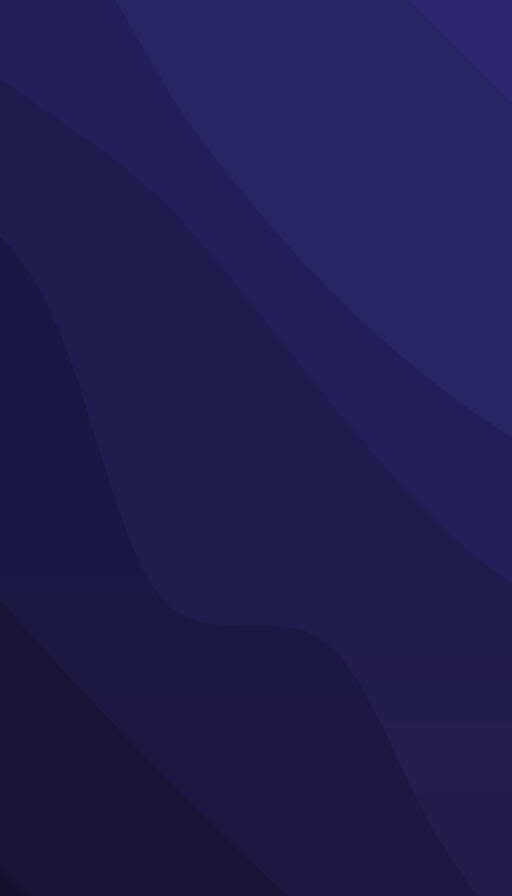
Reproduce this background procedurally as a Shadertoy shader.

```glsl
// Layered indigo waves descending diagonally from a bright upper right to a dark lower left.

#define CORNER_GLOW  vec3(0.180, 0.150, 0.440)
#define UPPER_WAVE   vec3(0.160, 0.142, 0.394)
#define RIBBON       vec3(0.140, 0.118, 0.357)
#define MIDDLE_WAVE  vec3(0.124, 0.111, 0.308)
#define LOWER_WAVE   vec3(0.102, 0.090, 0.268)
#define DARK_SLOPE   vec3(0.100, 0.080, 0.212)
#define CORNER_SHADE vec3(0.084, 0.066, 0.180)
#define WARM_TINT    vec3(0.017, 0.001, -0.008)
#define EDGE_SOFT    0.6

// Cubic arc y(x) between two knots (x, y, slope), continued straight beyond them.
float arc(float x, vec3 a, vec3 b) {
    float span = b.x - a.x;
    float t = clamp((x - a.x) / span, 0.0, 1.0);
    float s = 1.0 - t;
    float y = mix(a.y, b.y, t * t * (3.0 - 2.0 * t));
    y += span * t * s * (a.z * s - b.z * t);
    return y + a.z * min(x - a.x, 0.0) + b.z * max(x - b.x, 0.0);
}

// Two arcs sharing the middle knot.
float doubleArc(float x, vec3 a, vec3 b, vec3 c) {
    return x < b.x ? arc(x, a, b) : arc(x, b, c);
}

// The S-shaped edge with a level shelf halfway down.
float shelfEdge(float x) {
    vec3 shelfStart = vec3(0.308, 1.158, 1.25);
    vec3 shelfEnd = vec3(0.651, 1.267, 0.95);
    if (x < shelfStart.x)
        return doubleArc(x, vec3(0.0, 0.463, 0.9), vec3(0.171, 0.804, 3.3), shelfStart);
    if (x < shelfEnd.x)
        return doubleArc(x, shelfStart, vec3(0.479, 1.221, 0.05), shelfEnd);
    return doubleArc(x, shelfEnd, vec3(0.788, 1.507, 2.15), vec3(0.936, 1.751, 1.2));
}

// Paint a layer over everything below its edge, with a smooth border.
vec3 layer(vec3 under, vec3 paint, float depth) {
    float w = fwidth(depth) * EDGE_SOFT;
    return mix(under, paint, smoothstep(-w, w, depth));
}

void mainImage(out vec4 fragColor, in vec2 fragCoord) {
    // Canvas widths, measured down from the upper left corner.
    vec2 p = vec2(fragCoord.x, iResolution.y - fragCoord.y) / iResolution.x;
    vec3 warm = WARM_TINT * smoothstep(0.85, 1.55, p.y);

    // Edges from top right to bottom left
    float glowEdge = p.x - 0.799;
    float upperEdge = doubleArc(p.x, vec3(0.224, 0.0, 1.55),
                                vec3(0.377, 0.251, 1.35), vec3(1.0, 0.854, 0.62));
    float ribbonEdge = doubleArc(p.x, vec3(0.0, 0.153, 0.74),
                                 vec3(0.388, 0.468, 1.18), vec3(1.0, 1.139, 0.65));
    float slopeEdge = arc(p.x, vec3(0.0, 1.171, 1.15), vec3(0.564, 1.753, 0.95));
    float shadeEdge = 1.694 + 1.04 * p.x;

    // Stack the layers
    vec3 color = CORNER_GLOW;
    color = layer(color, UPPER_WAVE, p.y - glowEdge);
    color = layer(color, RIBBON, p.y - upperEdge);
    color = layer(color, MIDDLE_WAVE + warm, p.y - ribbonEdge);
    color = layer(color, LOWER_WAVE + warm, p.y - shelfEdge(p.x));
    color = layer(color, DARK_SLOPE, p.y - slopeEdge);
    color = layer(color, CORNER_SHADE, p.y - shadeEdge);

    fragColor = vec4(color, 1.0);
}
```
